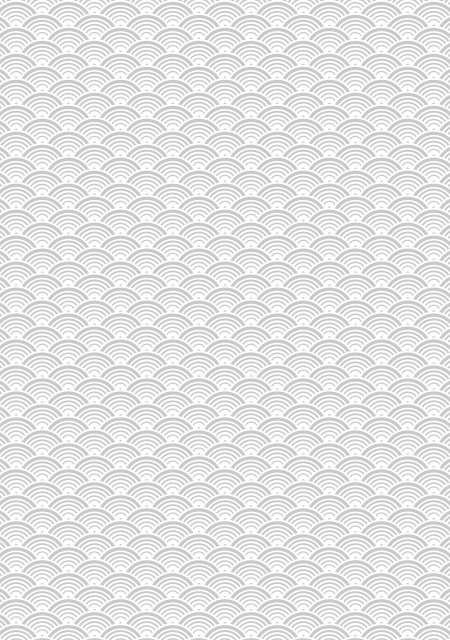
Give the GLSL for this pattern, as a Shadertoy shader.

```glsl
// Seigaiha wave pattern: overlapping scales of concentric grey arcs on white.

const vec3  PAPER       = vec3(0.995);
const vec3  INK         = vec3(0.79);
const float RADIUS      = 0.0580;              // scale radius, in canvas widths
const float ROW_STEP    = 0.4975;              // row spacing, in radii
const vec2  ANCHOR      = vec2(0.0, 0.076);    // one scale centre, from canvas centre
const float RIM_RADIUS  = 0.865;               // thick outer arc
const float RIM_WIDTH   = 0.125;
const int   INNER_ARCS  = 4;
const float ARC_RADIUS  = 0.70;                // largest inner arc
const float ARC_STEP    = 0.15;
const float ARC_WIDTH   = 0.078;
const float ARC_TAPER   = 0.010;               // width lost per inner arc
const float DOT_RADIUS  = 0.055;

// Signed distance to a circular band.
float band(float dist, float radius, float width) {
    return abs(dist - radius) - 0.5 * width;
}

// Box-filtered edge: 1 inside, 0 outside.
float coverage(float signedDist, float pixel) {
    return clamp(0.5 - signedDist / pixel, 0.0, 1.0);
}

// Amount of ink on one scale at a distance from its centre.
float scaleInk(float dist, float pixel) {
    float ink = coverage(dist - DOT_RADIUS, pixel)
              + coverage(band(dist, RIM_RADIUS, RIM_WIDTH), pixel);
    for (int i = 0; i < INNER_ARCS; i++) {
        float n = float(i);
        float arc = band(dist, ARC_RADIUS - n * ARC_STEP, ARC_WIDTH - n * ARC_TAPER);
        ink += coverage(arc, pixel);
    }
    return min(ink, 1.0);
}

void mainImage(out vec4 fragColor, in vec2 fragCoord) {
    vec2 p = (fragCoord - 0.5 * iResolution.xy) / iResolution.x;
    p = (p - ANCHOR) / RADIUS;
    float pixel = 1.0 / (iResolution.x * RADIUS);

    // Paint rows back to front; lower rows overlap higher ones.
    float baseRow = floor(p.y / ROW_STEP);
    float ink = 0.0;
    for (int i = 1; i >= -2; i--) {
        float row = baseRow + float(i);
        float shift = mod(row, 2.0);
        vec2 q = vec2(mod(p.x + shift + 1.0, 2.0) - 1.0, p.y - row * ROW_STEP);
        float dist = length(q);
        ink = mix(ink, scaleInk(dist, pixel), coverage(dist - 1.0, pixel));
    }

    fragColor = vec4(mix(PAPER, INK, ink), 1.0);
}
```
